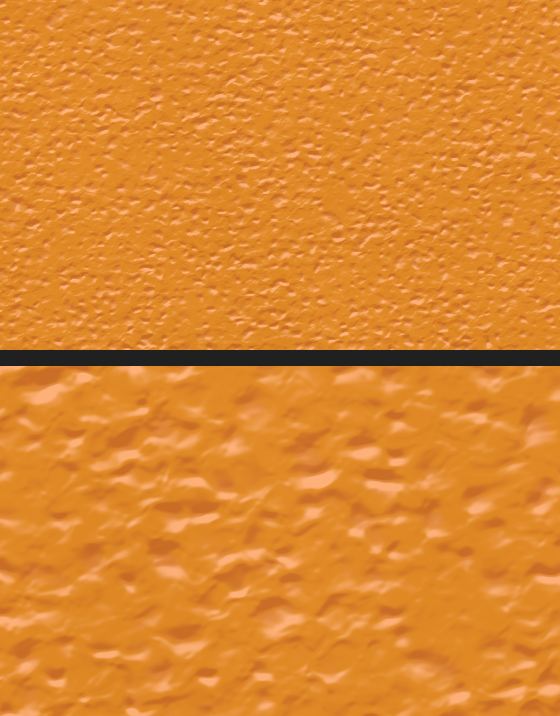
Top: the whole. Bottom: its middle third, enlarged.
Write a Shadertoy shader that draws this texture.

```glsl
// Orange peel skin: small dimples and fine wrinkles under a soft light from above.

float hash(vec2 p) {
    return fract(sin(dot(p, vec2(127.1, 311.7))) * 43758.5453);
}

float noise(vec2 p) {
    vec2 i = floor(p), f = fract(p);
    f = f * f * (3.0 - 2.0 * f);
    return mix(mix(hash(i), hash(i + vec2(1, 0)), f.x),
               mix(hash(i + vec2(0, 1)), hash(i + vec2(1, 1)), f.x), f.y);
}

// Summed depth of the scattered dimples, one per cell
float pits(vec2 p) {
    vec2 cell = floor(p);
    float depth = 0.0;
    for (int y = -1; y <= 1; y++)
    for (int x = -1; x <= 1; x++) {
        vec2 id = cell + vec2(x, y);
        vec2 center = id + 0.1 + 0.8 * vec2(hash(id), hash(id + 41.3));
        float radius = mix(0.22, 0.40, hash(id + 17.9));
        vec2 d = (p - center) * vec2(0.85, 1.1) / radius;
        depth += mix(0.08, 0.38, hash(id + 73.7)) * exp(-dot(d, d));
    }
    return depth;
}

// Dimples over uneven skin with slightly slanted wrinkles
float height(vec2 p) {
    vec2 q = p + 0.3 * vec2(noise(p * 1.7), noise(p * 1.7 + 31.0));
    vec2 slanted = vec2(q.x + 0.4 * q.y, q.y - 0.3 * q.x);
    float patches = mix(0.65, 1.25, noise(p * 0.3 + 9.0));
    float skin = 0.20 * noise(q * vec2(0.9, 1.4))
               + 0.11 * noise(slanted * vec2(2.0, 3.2) + 5.0)
               + 0.05 * noise(slanted * vec2(4.2, 6.0) + 13.0);
    return (skin - pits(q)) * patches;
}

void mainImage(out vec4 fragColor, in vec2 fragCoord) {
    vec2 p = fragCoord / iResolution.y * 31.0;

    // Slope towards the light at the upper left
    float e = 0.06;
    vec2 slope = vec2(height(p + vec2(e, 0)) - height(p - vec2(e, 0)),
                      height(p + vec2(0, e)) - height(p - vec2(0, e))) / (2.0 * e);
    float lit = dot(slope, vec2(0.28, -0.95));

    // Orange skin, duller pink in the dimples, red shadows, pale gloss
    vec3 color = mix(vec3(0.875, 0.535, 0.145), vec3(0.87, 0.52, 0.29),
                     smoothstep(0.08, 0.40, pits(p + 0.15)) * 0.6);
    color = mix(color, vec3(0.79, 0.43, 0.15), smoothstep(0.0, 0.9, -lit));
    color = mix(color, vec3(0.99, 0.69, 0.47), smoothstep(0.0, 1.0, lit));
    color += 0.015 * (noise(p * 0.2 + 50.0) - 0.5);

    fragColor = vec4(color, 1.0);
}
```
